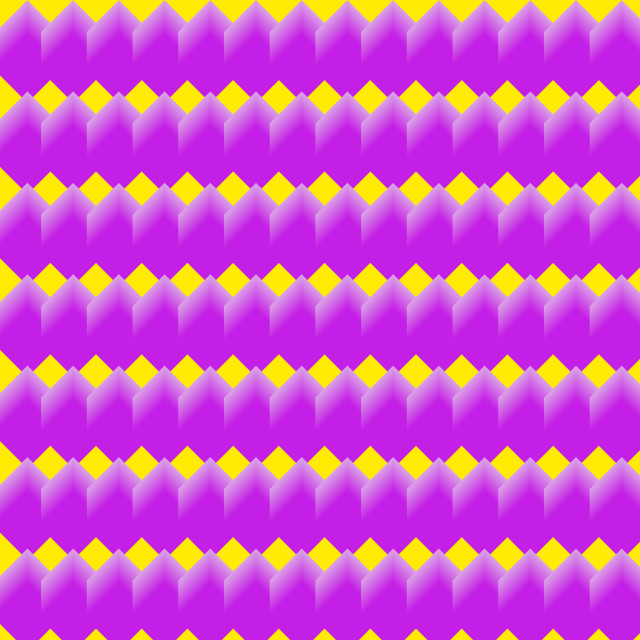
Give the GLSL for this pattern, as a three.js fragment shader.

```glsl
// Overlapping rows of pointed purple scales, each lit along its upper edges, on yellow.
varying vec2 vUv;

#define COLUMNS 14.0
#define ROWS 7.0
#define ROW_STEP 2.0      // row spacing, in column widths
#define APEX_X 0.6        // apex position inside its column
#define HALF_WIDTH 0.7
#define HEIGHT 2.25
#define FADE 0.75         // depth of the light rim below the upper edges
#define YELLOW vec3(1.0, 0.92, 0.01)
#define PURPLE vec3(0.77, 0.12, 0.90)
#define LILAC vec3(0.855, 0.64, 0.90)

// Signed distance to an upright hexagon with 45 degree points, apex at the origin, y down.
float scaleDistance(vec2 q) {
  float side = abs(q.x);
  float slopes = max(side - q.y, side + q.y - HEIGHT) * 0.70711;
  return max(side - HALF_WIDTH, slopes);
}

// Chevron gradient, lightest along both upper edges.
vec3 scaleColor(vec2 q) {
  return mix(LILAC, PURPLE, clamp((q.y - abs(q.x)) / FADE, 0.0, 1.0));
}

void main() {
  // One unit is one column width; y runs down from the top.
  vec2 p = vec2(vUv.x, 1.0 - vUv.y) * vec2(COLUMNS, ROWS * ROW_STEP);
  float pixel = max(fwidth(p.x), 1e-5);
  vec2 home = floor(p / vec2(1.0, ROW_STEP));
  vec3 color = YELLOW;

  // Lower rows cover upper ones; within a row, right covers left.
  for (int j = -1; j <= 1; j++) {
    for (int i = -1; i <= 1; i++) {
      vec2 cell = home + vec2(float(i), float(j));
      bool inside = cell.x >= 0.0 && cell.x < COLUMNS && cell.y >= 0.0 && cell.y < ROWS;
      if (inside) {
        vec2 q = p - vec2(cell.x + APEX_X, cell.y * ROW_STEP);
        float cover = clamp(0.5 - scaleDistance(q) / pixel, 0.0, 1.0);
        color = mix(color, scaleColor(q), cover);
      }
    }
  }

  gl_FragColor = vec4(color, 1.0);
}
```
